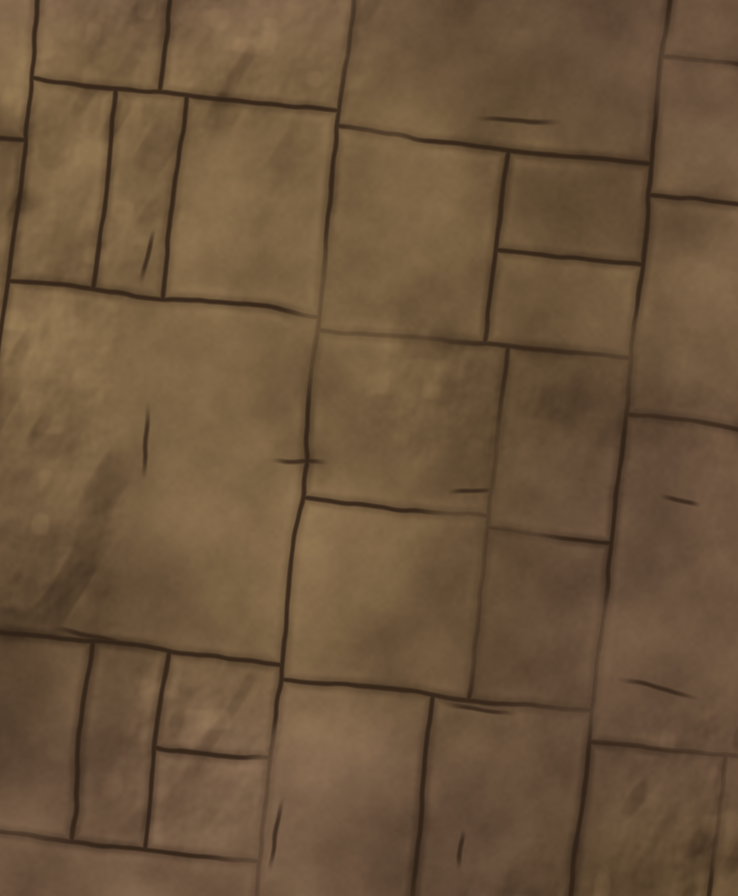
A WebGL 1 fragment shader for this texture:

```glsl
precision highp float;
// Weathered stamped concrete: tilted ashlar slabs in soft brown, cut by dark joints.
// Columns of blocks are split at random into slabs; layered noise adds stains,
// chipped relief and gouges, and short cracks are scattered on a grid.

uniform vec2 u_resolution;

const vec3 STONE = vec3(0.428, 0.337, 0.243);
const vec3 JOINT = vec3(0.185, 0.130, 0.088);
const vec3 TONE_CURVE = vec3(1.0, 1.10, 1.16);
const vec3 OCHRE_TINT = vec3(1.01, 1.015, 0.96);
const vec3 UMBER_TINT = vec3(0.99, 0.975, 1.02);
const float TILT = 0.108;
const vec2 BLOCK = vec2(0.35, 0.615);
const vec2 BLOCK_ORIGIN = vec2(0.285, 0.215);
const float JOINT_CORE = 0.0036;
const float JOINT_SHADE = 0.013;
const float CRACK_CELL = 0.2;
const float STAIN_DEPTH = 0.72;
const float MOTTLE_DEPTH = 0.34;
const float RELIEF_DEPTH = 0.55;

float hash(vec2 p) {
  vec3 a = fract(vec3(p.xyx) * 0.1031);
  a += dot(a, a.yzx + 33.33);
  return fract((a.x + a.y) * a.z);
}

float noise(vec2 p) {
  vec2 i = floor(p), f = fract(p);
  f = f * f * f * (f * (f * 6.0 - 15.0) + 10.0);
  return mix(mix(hash(i), hash(i + vec2(1, 0)), f.x),
             mix(hash(i + vec2(0, 1)), hash(i + vec2(1, 1)), f.x), f.y);
}

float fbm(vec2 p) {
  float sum = 0.0, amp = 0.533;
  for (int i = 0; i < 4; i++) {
    sum += amp * noise(p);
    p = mat2(1.6, 1.2, -1.2, 1.6) * p + 17.3;
    amp *= 0.5;
  }
  return sum;
}

mat2 turn(float a) {
  return mat2(cos(a), sin(a), -sin(a), cos(a));
}

// Splits the block around q into slabs: x is the joint distance, y the slab id.
vec2 slab(vec2 q) {
  q -= BLOCK_ORIGIN;
  float column = floor(q.x / BLOCK.x);
  q.y -= 0.09 * hash(vec2(column + 40.0, 3.0));
  vec2 block = vec2(column, floor(q.y / BLOCK.y));
  vec2 lo = block * BLOCK, hi = lo + BLOCK;
  float id = hash(block + 71.0);
  for (int level = 0; level < 3; level++) {
    vec2 size = hi - lo;
    bool first = level == 0;
    float chance = first ? 1.0 : 0.48;
    if (hash(vec2(id * 91.0, 5.0)) < chance && max(size.x, size.y) > 0.2) {
      float ratio = first ? 0.56 + 0.08 * id : 0.36 + 0.28 * id;
      vec2 cut = mix(lo, hi, ratio);
      bool across = first || size.y > size.x * 1.3;
      bool upper = across ? q.y > cut.y : q.x > cut.x;
      if (across) { if (upper) lo.y = cut.y; else hi.y = cut.y; }
      else { if (upper) lo.x = cut.x; else hi.x = cut.x; }
      id = hash(vec2(id * 137.0, upper ? 19.0 : 47.0));
    }
  }
  vec2 edge = min(q - lo, hi - q);
  return vec2(min(edge.x, edge.y), id);
}

// Tapered short crack, roughly parallel to the joints, in some grid cells.
float crack(vec2 q) {
  vec2 cell = floor(q / CRACK_CELL);
  vec2 p = (fract(q / CRACK_CELL) - 0.5) * CRACK_CELL;
  p -= 0.07 * (vec2(hash(cell + 7.0), hash(cell + 29.0)) - 0.5);
  float quarter = step(0.6, hash(cell + 53.0)) * 1.5708;
  p = turn(quarter + 0.3 * (hash(cell + 83.0) - 0.5)) * p;
  float reach = mix(0.025, 0.055, hash(cell + 11.0));
  float taper = 1.0 - smoothstep(0.3, 1.0, abs(p.x) / reach);
  float line = 1.0 - smoothstep(0.0005, 0.0042, abs(p.y));
  return line * taper * step(0.6, hash(cell + 97.0));
}

void main() {
  float pixel = 1.0 / u_resolution.y;
  vec2 q = turn(TILT) * (gl_FragCoord.xy * pixel);
  vec2 wander = vec2(noise(q * 10.0), noise(q * 10.0 + 31.0)) - 0.5;
  wander += 0.3 * (vec2(noise(q * 48.0), noise(q * 48.0 + 57.0)) - 0.5);
  vec2 bent = q + 0.007 * wander;
  vec2 tile = slab(bent);

  // Broad stains and finer mottling
  float tone = 1.0 + STAIN_DEPTH * (fbm(q * 3.6 + 4.0) - 0.5);
  tone += MOTTLE_DEPTH * (fbm(q * 13.0 + 9.0) - 0.5);
  tone += 0.09 * (tile.y - 0.5) + 0.06 * (q.y - 0.5);
  tone += 0.035 * (noise(q * 190.0) - 0.5);

  // Side-lit relief, gouges and pale flecks gathered in chipped patches
  float chipped = smoothstep(0.48, 0.75, noise(q * 5.0 + 23.0));
  vec2 rock = q * vec2(17.0, 13.0);
  float relief = fbm(rock) - fbm(rock + vec2(0.06, -0.07));
  tone += RELIEF_DEPTH * relief * (0.35 + 1.1 * chipped);
  float gouge = noise(turn(0.45) * q * vec2(46.0, 15.0));
  tone -= 0.15 * chipped * smoothstep(0.68, 0.92, gouge);
  tone += 0.10 * chipped * smoothstep(0.68, 0.92, noise(q * 36.0 + 63.0));

  // Joints fade along their length, with a soft shadow and a worn rim
  float strength = mix(0.3, 1.0, smoothstep(0.18, 0.42, noise(q * 6.0 + 77.0)));
  float core = 1.0 - smoothstep(0.0008, JOINT_CORE + pixel * 0.5, tile.x);
  float shade = 1.0 - smoothstep(0.0, JOINT_SHADE, tile.x);
  float rim = smoothstep(0.005, 0.010, tile.x) * (1.0 - smoothstep(0.010, 0.022, tile.x));
  tone += 0.09 * rim * (noise(q * 30.0) - 0.3) - 0.2 * shade * strength;

  vec3 color = STONE * pow(vec3(clamp(tone, 0.45, 1.35)), TONE_CURVE);
  color *= mix(UMBER_TINT, OCHRE_TINT, smoothstep(0.25, 0.75, noise(q * 2.6 + 13.0)));
  float groove = max(core * strength * 0.85, 0.75 * crack(bent));
  gl_FragColor = vec4(mix(color, JOINT, groove), 1.0);
}
```
